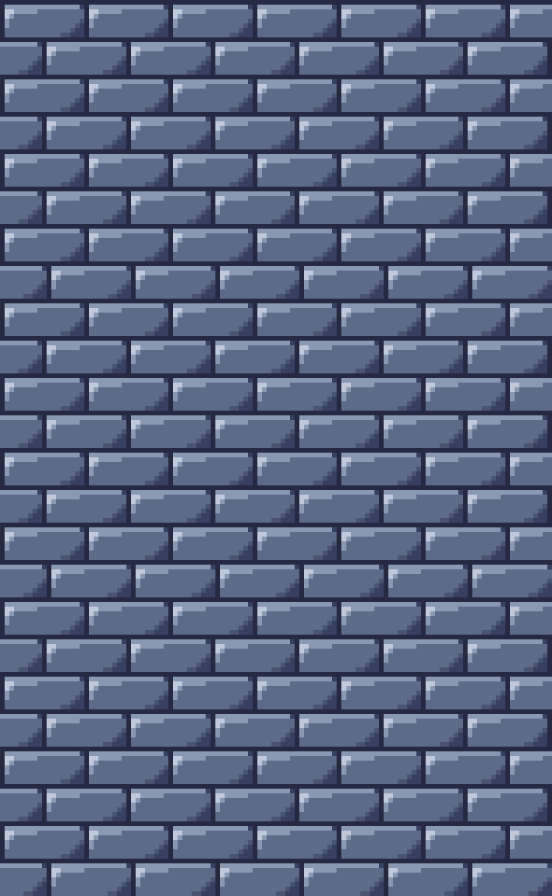
Write a WebGL 1 fragment shader that draws this texture.

```glsl
precision highp float;

// A wall of bevelled pixel-art bricks in running bond, 24 courses high.
// A coarse grid of square dots is shaded by rules on each dot's place in its
// brick, then box filtered so that the dot edges stay smooth at any size.

uniform vec2 u_resolution;

const vec3 MORTAR = vec3(0.15, 0.16, 0.26);
const vec3 SHADOW = vec3(0.22, 0.25, 0.38);
const vec3 DUSK   = vec3(0.29, 0.33, 0.44);
const vec3 FACE   = vec3(0.36, 0.42, 0.53);
const vec3 LIGHT  = vec3(0.54, 0.60, 0.70);
const vec3 GLINT  = vec3(0.75, 0.79, 0.86);

// Colour of one dot; x and y count from the brick's upper left corner.
vec3 brickDot(float x, float y) {
  // joint above and to the right of each brick
  if (y < 0.0 || x > 16.0) return MORTAR;

  // notched upper right corner and stepped lower right shadow
  if (x + y > 19.0 || (x > 15.0 && y < 1.0)) return SHADOW;
  if (x + y > 18.0 || (x > 11.0 && y > 5.0)) return DUSK;

  // glint below the top edge, then lit top and left edges
  if (y > 0.0 && x + y < 3.0 && x < 2.0) return GLINT;
  bool lit = y < 1.0
          || (y < 2.0 && x < 7.0)
          || (y < 3.0 && x < 2.0)
          || (y < 5.0 && x < 1.0);
  return lit ? LIGHT : FACE;
}

// Find the course and brick that hold a point given in dots from the top left.
vec3 wall(vec2 p) {
  vec2 dotCell = floor(p);
  float course = floor(dotCell.y / 8.0);

  // odd courses move half a brick, every eighth course one dot more
  float shift = 9.0 * mod(course, 2.0) + step(6.5, mod(course, 8.0));
  float x = mod(dotCell.x - 1.0 - shift + 0.5, 18.0);
  float y = mod(dotCell.y + 0.5, 8.0);
  return brickDot(floor(x), floor(y) - 1.0);
}

void main() {
  // average a 3 by 3 grid of samples inside each screen pixel
  vec3 sum = vec3(0.0);
  for (int j = -1; j <= 1; j++) {
    for (int i = -1; i <= 1; i++) {
      vec2 uv = (gl_FragCoord.xy + vec2(float(i), float(j)) / 3.0) / u_resolution;
      sum += wall(vec2(uv.x, 1.0 - uv.y) * vec2(118.0, 192.0));
    }
  }
  gl_FragColor = vec4(sum / 9.0, 1.0);
}
```
